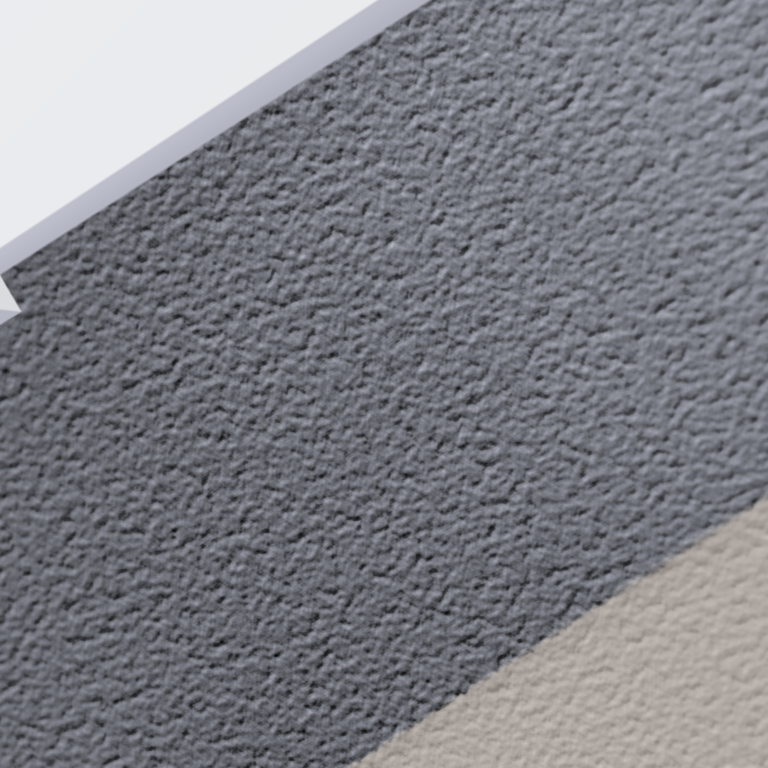
A Shadertoy shader for this texture:

```glsl
#define GRAIN_SCALE 88.0
#define GRAIN_STRETCH 0.86
#define GRAIN_ANGLE 0.35
#define RELIEF_STEP 0.0056
#define SHADE_CONTRAST 0.215
#define LIT_CONTRAST 0.095
#define PIT_DEPTH 0.13
#define SHADE_TINT vec3(0.975, 0.997, 1.065)
#define LIT_COLOR vec3(0.685, 0.657, 0.638)
#define PANEL_COLOR vec3(0.912, 0.920, 0.930)
#define RIM_COLOR vec3(0.71, 0.715, 0.765)

vec2 hashDirection(vec2 cell) {
    vec3 p = fract(cell.xyx * vec3(0.1031, 0.1030, 0.0973));
    p += dot(p, p.yzx + 33.33);
    float angle = 6.28318 * fract((p.x + p.y) * p.z);
    return vec2(cos(angle), sin(angle));
}

float gradientNoise(vec2 p) {
    vec2 i = floor(p), f = fract(p);
    vec2 w = f * f * f * (f * (f * 6.0 - 15.0) + 10.0);
    vec2 e = vec2(1.0, 0.0);
    float a = dot(hashDirection(i), f);
    float b = dot(hashDirection(i + e.xy), f - e.xy);
    float c = dot(hashDirection(i + e.yx), f - e.yx);
    float d = dot(hashDirection(i + e.xx), f - e.xx);
    return mix(mix(a, b, w.x), mix(c, d, w.x), w.y);
}

mat2 rotation(float angle) {
    float c = cos(angle), s = sin(angle);
    return mat2(c, -s, s, c);
}

// Plaster height; sharpness fades the finer octaves
float plasterHeight(vec2 uv, float sharpness) {
    vec2 p = rotation(GRAIN_ANGLE) * uv * (1.0 - 0.06 * (uv.x + uv.y)) * GRAIN_SCALE;
    p.x *= GRAIN_STRETCH;
    float height = 0.55 * gradientNoise(p * 0.53 + 41.0);
    float weight = 1.0;
    for (int octave = 0; octave < 3; octave++) {
        height += weight * gradientNoise(p);
        p = rotation(0.9) * p * 1.83 + 17.3;
        weight *= 0.5 * sharpness;
    }
    return height;
}

// Signed distance to the line a-b, positive on its left
float sideOf(vec2 p, vec2 a, vec2 b) {
    vec2 d = normalize(b - a);
    return d.x * (p.y - a.y) - d.y * (p.x - a.x);
}

float cover(float distance, float softness) {
    return smoothstep(-softness, softness, distance);
}

void mainImage(out vec4 fragColor, in vec2 fragCoord) {
    vec2 uv = fragCoord / iResolution.xy;
    float edge = max(0.0018, 0.8 / iResolution.y);

    // Relief shading, sharpest along a steep band through the middle
    float defocus = smoothstep(0.12, 0.65, abs(uv.x - 0.46 + 0.12 * (uv.y - 0.5)));
    float sharpness = mix(1.0, 0.45, defocus);
    vec2 towardLight = RELIEF_STEP * normalize(vec2(-0.45, 1.0));
    float height = plasterHeight(uv, sharpness);
    float relief = height - plasterHeight(uv + towardLight, sharpness);
    relief *= mix(1.0, 0.88, defocus);

    // Hollows that face away from the light sink into dark pits
    float pit = smoothstep(0.05, 0.75, -height) * smoothstep(0.25, -0.35, relief);

    // Distances to the panel and to the sunlit corner
    float rimSide = sideOf(uv, vec2(0.0, 0.642), vec2(0.56, 1.0));
    float panelSide = sideOf(uv, vec2(0.0, 0.677), vec2(0.492, 1.0));
    float litSide = -sideOf(uv, vec2(0.452, 0.0), vec2(1.0, 0.355));

    // Shaded plaster, brighter toward the upper right
    float tone = 0.408 + 0.112 * smoothstep(0.45, 2.0, uv.x + uv.y);
    tone += 0.02 * gradientNoise(uv * 5.0);
    tone -= 0.035 * exp(-max(-rimSide, 0.0) * 22.0);
    tone -= 0.025 * exp(-max(-litSide, 0.0) * 12.0);
    vec3 color = SHADE_TINT * (tone + SHADE_CONTRAST * relief - PIT_DEPTH * pit);

    // Sunlit plaster
    vec3 lit = LIT_COLOR + LIT_CONTRAST * relief - 0.35 * PIT_DEPTH * pit;
    lit -= 0.03 * smoothstep(0.06, 0.0, litSide);
    float blur = mix(0.004, 0.008, smoothstep(0.5, 1.0, uv.x));
    color = mix(color, lit, cover(litSide + 0.003 * relief, blur));

    // Panel and its shaded rim
    vec3 rim = RIM_COLOR + 0.035 * smoothstep(0.0, 0.03, rimSide) - 0.03 * uv.x;
    color = mix(color, rim, cover(rimSide, edge * 1.4));
    vec3 panel = PANEL_COLOR + 0.012 * (0.5 - uv.x - (1.0 - uv.y));
    color = mix(color, panel, cover(panelSide, edge * 1.3));

    // Small block poking in at the left border
    vec2 tip = vec2(0.028, 0.594);
    float below = -sideOf(uv, vec2(0.0, 0.642), tip);
    float above = sideOf(uv, vec2(0.0, 0.577), tip);
    float upperFace = sideOf(uv, vec2(0.0, 0.597), tip);
    vec3 block = mix(RIM_COLOR, PANEL_COLOR - 0.06, cover(upperFace, edge));
    color = mix(color, block, cover(min(below, above), edge));

    fragColor = vec4(clamp(color, 0.0, 1.0), 1.0);
}
```
